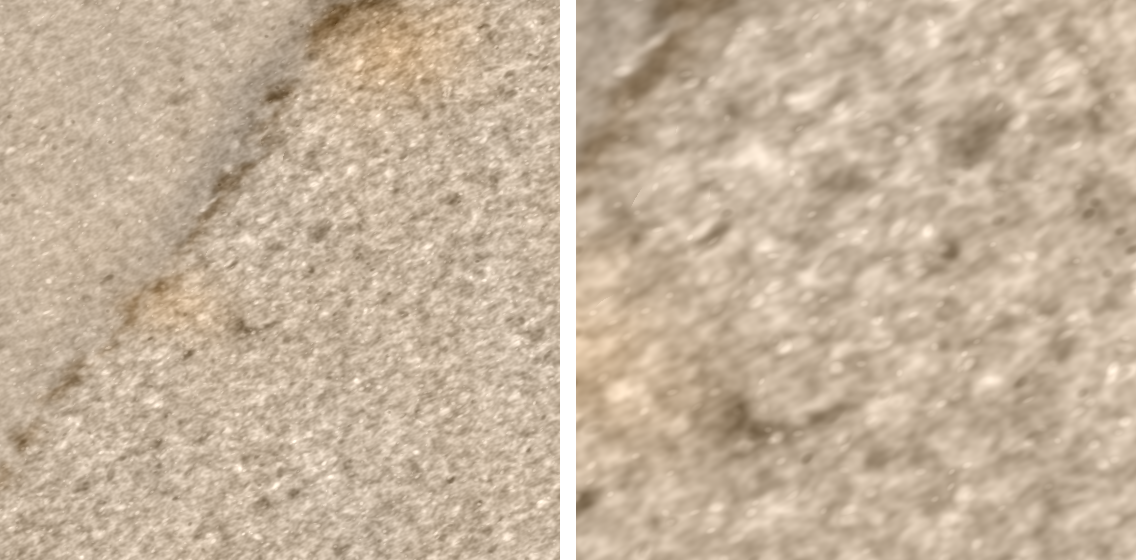
Left: the whole. Right: its middle third, enlarged.
Reproduce this texture procedurally as a Shadertoy shader.

```glsl
// Dry sandy ground with fine gravel, split by a worn diagonal rut.
// Stretched gradient noise makes the grain; hashed cells scatter pale chips
// and dark pits; a warped signed distance to the rut shades its two sides.

const vec3  SAND        = vec3(0.779, 0.708, 0.624);
const vec3  WARM_TINT   = vec3(0.025, -0.025, -0.085);
const vec3  GREY_TINT   = vec3(-0.012, 0.0, 0.018);
const float GRAIN_ANGLE = 0.48;   // lean of the grains, radians
const float GRAIN_RATIO = 1.6;    // length over width
const float GRAIN_FREQ  = 20.0;
const float GRAIN_GAIN  = 0.135;
const float CHIP_FREQ   = 42.0;
const float CHIP_LIGHT  = 0.15;
const float PIT_FREQ    = 19.0;
const float PIT_DARK    = 0.17;
const float RUT_DARK    = 0.19;
const float RUT_WIDTH   = 0.021;
const float SHADE_DARK  = 0.10;

vec2 hash2(vec2 cell) {
    uvec2 v = uvec2(ivec2(cell) + 8192) * 1664525u + 1013904223u;
    v.x += v.y * 1664525u;
    v.y += v.x * 1664525u;
    v ^= v >> 16u;
    v.x += v.y * 1664525u;
    v.y += v.x * 1664525u;
    v ^= v >> 16u;
    return vec2(v >> 8u) / 16777216.0;
}

float slope(vec2 cell, vec2 offset) {
    float a = 6.2832 * hash2(cell).x;
    return dot(vec2(cos(a), sin(a)), offset);
}

// Gradient noise, about -0.7 to 0.7
float noise(vec2 p) {
    vec2 i = floor(p), f = p - i;
    vec2 u = f * f * f * (f * (f * 6.0 - 15.0) + 10.0);
    vec2 e = vec2(1.0, 0.0);
    return mix(mix(slope(i, f), slope(i + e, f - e), u.x),
               mix(slope(i + e.yx, f - e.yx), slope(i + 1.0, f - 1.0), u.x), u.y);
}

float fbm(vec2 p) {
    return noise(p) + 0.5 * noise(p * 2.1 + 17.0) + 0.25 * noise(p * 4.3 + 41.0);
}

// Soft blobs, one in a share of the cells, with random size and strength
float scatter(vec2 p, float share, float seed) {
    vec2 home = floor(p);
    float cover = 0.0;
    for (int y = -1; y <= 1; y++)
    for (int x = -1; x <= 1; x++) {
        vec2 cell = home + vec2(x, y);
        vec2 place = hash2(cell + seed);
        vec2 kind = hash2(cell + seed + 173.0);
        float size = mix(0.25, 0.65, kind.x * kind.x);
        float blob = smoothstep(1.0, 0.25, length(p - cell - place) / size);
        cover = max(cover, blob * step(kind.y, share) * mix(0.5, 1.0, place.x));
    }
    return cover;
}

float patchAt(vec2 p, vec2 center, vec2 radius) {
    vec2 d = (p - center) / radius;
    return exp(-dot(d, d));
}

void mainImage(out vec4 fragColor, in vec2 fragCoord) {
    vec2 p = fragCoord / iResolution.xy;
    float c = cos(GRAIN_ANGLE), s = sin(GRAIN_ANGLE);
    vec2 g = vec2(c * p.x + s * p.y, (c * p.y - s * p.x) * GRAIN_RATIO);
    vec2 warp = vec2(noise(p * 34.0), noise(p * 34.0 + 71.0));
    vec2 w = p + 0.016 * warp + 0.03 * vec2(noise(p * 9.0), noise(p * 9.0 + 31.0));

    // Signed distance to the rut: negative on the smooth upper left
    float path = 0.04 + 0.75 * (p.y - 0.19) + 0.018 * sin(9.0 * p.y - 3.6);
    float rut = 0.8 * (w.x - path);
    float rough = smoothstep(-0.05, 0.08, rut);

    // Grain, finer and flatter on the smooth side
    float tone = 0.0, freq = GRAIN_FREQ, gain = 0.75 * GRAIN_GAIN;
    for (int i = 0; i < 4; i++) {
        tone += gain * noise((g + 0.003 * warp) * freq + float(i) * 23.0);
        freq *= 1.8;
        gain = i == 2 ? 0.65 * GRAIN_GAIN : GRAIN_GAIN;
    }
    tone *= mix(0.72, 1.12, rough);
    tone += 0.04 * fbm(p * 6.0 + 5.0);

    // Pale chips and dark pits
    vec2 loose = g + 0.009 * warp;
    tone += CHIP_LIGHT * scatter(loose * CHIP_FREQ, mix(0.06, 0.22, rough), 11.0);
    tone += 0.6 * CHIP_LIGHT * scatter(loose * CHIP_FREQ * 1.7, mix(0.12, 0.25, rough), 307.0);
    tone -= PIT_DARK * scatter((g + 0.015 * warp) * PIT_FREQ, mix(0.03, 0.15, rough), 59.0);
    tone -= 0.7 * PIT_DARK * scatter(loose * PIT_FREQ * 2.2, mix(0.04, 0.16, rough), 523.0);

    // Broken dark rut with a soft shaded bank on its left
    float broken = smoothstep(-0.3, 0.35, fbm(g * 13.0 + 3.0));
    float core = exp(-pow(rut / RUT_WIDTH, 2.0)) * broken;
    float bank = exp(-pow((rut + 0.035) / 0.042, 2.0)) * smoothstep(0.1, 0.8, p.y);
    tone -= RUT_DARK * core + SHADE_DARK * bank;

    // Hollows and bare warm earth beside the rut
    tone -= 0.24 * patchAt(w, vec2(0.67, 1.0), vec2(0.08, 0.05));
    tone -= 0.20 * patchAt(w, vec2(0.43, 0.41), vec2(0.04, 0.025));
    tone -= 0.14 * patchAt(w, vec2(0.09, 0.06), vec2(0.05, 0.02));
    tone += 0.17 * patchAt(w, vec2(0.44, 0.575), vec2(0.017, 0.012));
    float warm = patchAt(w, vec2(0.70, 0.91), vec2(0.13, 0.10))
               + 0.8 * patchAt(w, vec2(0.31, 0.45), vec2(0.09, 0.06))
               + 0.35 * core + 0.15 * fbm(p * 4.0 + 9.0);

    vec3 color = SAND + tone * vec3(1.0, 1.0, 1.02) + WARM_TINT * warm + GREY_TINT * bank;
    fragColor = vec4(clamp(color, 0.0, 1.0), 1.0);
}
```
